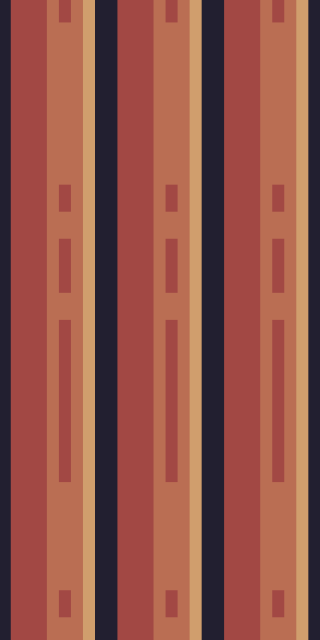
Give the GLSL for this pattern, as a Shadertoy shader.

```glsl
// Coverage of the interval [start, end], softened over one pixel
float span(float x, float start, float end, float pixel) {
    return clamp((x - start) / pixel + 0.5, 0.0, 1.0)
         * clamp((end - x) / pixel + 0.5, 0.0, 1.0);
}

void mainImage(out vec4 fragColor, in vec2 fragCoord) {
    vec2 uv = fragCoord / iResolution.xy;

    // Three bars across, each seven columns wide between dark gaps
    float column = (fract(uv.x * 3.0) - 0.101) / 0.1128;
    float columnPixel = 3.0 / 0.1128 / iResolution.x;

    // Rows count downward from just above the top edge
    float row = (1.0 - uv.y) * 23.67 + 0.17;
    float rowPixel = 23.67 / iResolution.y;

    vec3 gapColor = vec3(0.133, 0.122, 0.188);
    vec3 redColor = vec3(0.635, 0.282, 0.267);
    vec3 clayColor = vec3(0.729, 0.431, 0.325);
    vec3 sandColor = vec3(0.815, 0.620, 0.427);

    // Stripes: red, clay, sand
    vec3 bar = mix(redColor, clayColor, span(column, 3.0, 9.0, columnPixel));
    bar = mix(bar, sandColor, span(column, 6.0, 9.0, columnPixel));

    // Dashes down the middle of the clay stripe: first and last row
    vec2 dashes[5] = vec2[5](vec2(-1.0, 1.0), vec2(7.0, 8.0), vec2(9.0, 11.0),
                             vec2(12.0, 18.0), vec2(22.0, 23.0));
    float dash = 0.0;
    for (int i = 0; i < 5; i++) {
        dash = max(dash, span(row, dashes[i].x, dashes[i].y, rowPixel));
    }
    bar = mix(bar, redColor, dash * span(column, 4.0, 5.0, columnPixel));

    vec3 color = mix(gapColor, bar, span(column, 0.0, 7.0, columnPixel));
    fragColor = vec4(color, 1.0);
}
```
